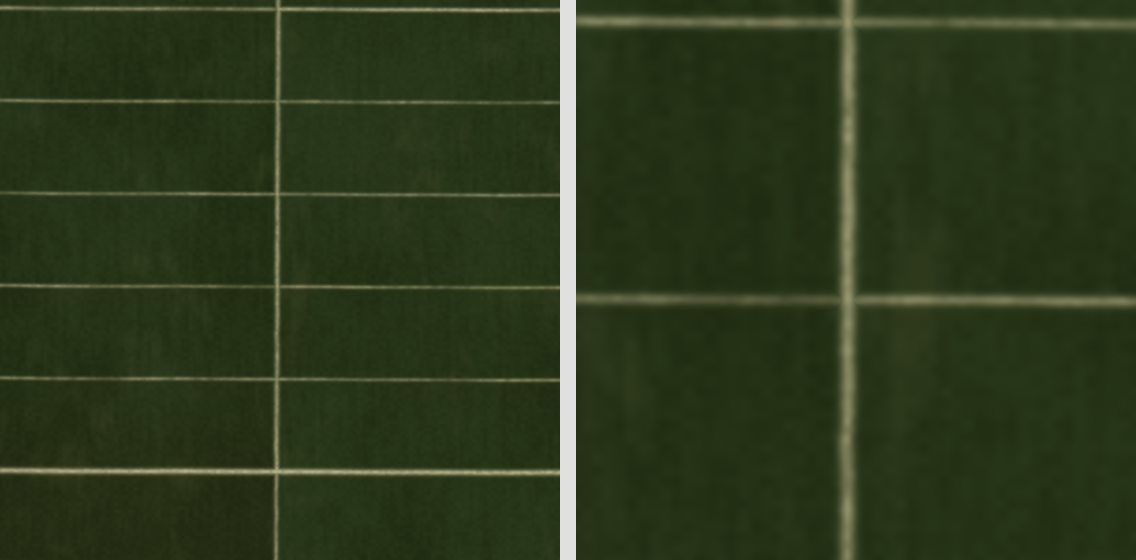
Left: the whole. Right: its middle third, enlarged.
This pattern is drawn by a three.js fragment shader. Its source:

```glsl
// Dark green woven field ruled with worn cream lines and one vertical divider.
varying vec2 vUv;

const float ROW_PITCH = 0.1652;
const float FIRST_ROW = 0.1575;
const float DIVIDER_X = 0.495;
const vec3 DARK_GREEN = vec3(0.122, 0.172, 0.066);
const vec3 LIGHT_GREEN = vec3(0.172, 0.232, 0.115);
const vec3 OLIVE = vec3(0.255, 0.275, 0.150);
const vec3 CREAM = vec3(0.70, 0.68, 0.52);

float hash(vec2 p) {
  return fract(sin(dot(p, vec2(127.1, 311.7))) * 43758.5453);
}

float noise(vec2 p) {
  vec2 i = floor(p);
  vec2 f = fract(p);
  f = f * f * (3.0 - 2.0 * f);
  float low = mix(hash(i), hash(i + vec2(1.0, 0.0)), f.x);
  float high = mix(hash(i + vec2(0.0, 1.0)), hash(i + vec2(1.0, 1.0)), f.x);
  return mix(low, high, f.y);
}

float fbm(vec2 p) {
  float sum = 0.0;
  float gain = 0.5;
  for (int i = 0; i < 4; i++) {
    sum += gain * noise(p);
    p = p * 2.03 + 17.3;
    gain *= 0.5;
  }
  return sum / 0.9375;
}

// Soft-edged stroke across a signed distance
float stroke(float d, float halfWidth) {
  float t = d / halfWidth;
  return exp(-t * t);
}

// Patchy paint cover along a line
float wear(float along, float seed) {
  float broad = noise(vec2(along * 11.0, seed * 7.3));
  float fine = noise(vec2(along * 85.0, seed * 5.7 + 40.0));
  return 0.6 * broad + 0.4 * fine;
}

// Mottled cloth with a fine upright weave
vec3 cloth(vec2 uv, float side) {
  float clouds = fbm(uv * vec2(7.0, 6.0) + side * 13.0);
  float weave = noise(uv * vec2(120.0, 24.0));
  float grain = noise(uv * 150.0 + 60.0);
  float tone = 0.40 + 0.9 * (clouds - 0.5) + 0.32 * (weave - 0.5) + 0.36 * (grain - 0.5);
  tone += 0.08 * side;
  vec3 color = mix(DARK_GREEN, LIGHT_GREEN, clamp(tone, 0.0, 1.2));
  float scuffs = smoothstep(0.58, 0.85, fbm(uv * vec2(17.0, 13.0) + 31.0));
  color = mix(color, OLIVE, 0.4 * scuffs * (0.4 + 0.6 * weave));
  float brown = (1.0 - side) * (1.0 - smoothstep(0.1, 0.45, uv.y));
  return color + brown * vec3(0.006, -0.012, -0.006);
}

// Ruled rows: the lowest is bold, the fifth above it is half bold
float rowLines(vec2 uv, float side) {
  float sag = 0.004 * (uv.x - 0.5) + 0.0012 * (noise(vec2(uv.x * 9.0, 3.0)) - 0.5);
  float position = (uv.y + sag - FIRST_ROW) / ROW_PITCH;
  float row = floor(position + 0.5);
  float d = (position - row) * ROW_PITCH;
  float bold = 1.0 - step(0.5, abs(row));
  float halfBold = 1.0 - step(0.5, abs(row - 5.0));
  float worn = wear(uv.x, row + 2.0);
  float cover = 0.20 + 0.50 * worn + halfBold * (0.04 + 0.16 * side);
  cover = mix(cover, 0.78 + 0.26 * worn, bold);
  float width = 0.0036 + 0.0018 * bold + 0.0005 * halfBold;
  return cover * stroke(d, width);
}

// Upright divider, fainter below the bold row
float dividerLine(vec2 uv, float center) {
  float wobble = 0.0012 * (noise(vec2(uv.y * 50.0, 8.0)) - 0.5);
  float above = smoothstep(FIRST_ROW - 0.01, FIRST_ROW + 0.01, uv.y);
  float cover = (0.46 + 0.40 * wear(uv.y, 11.0)) * mix(0.82, 1.0, above);
  return cover * stroke(uv.x - center + wobble, mix(0.0042, 0.0048, above));
}

void main() {
  float center = DIVIDER_X + 0.004 * (vUv.y - 0.5);
  float side = smoothstep(center - 0.002, center + 0.002, vUv.x);
  float rows = rowLines(vUv, side);
  float divider = dividerLine(vUv, center);

  // Paint shows the thread grain beneath it
  float paint = max(rows, divider) + 0.25 * min(rows, divider);
  paint *= 0.88 + 0.24 * noise(vUv * 190.0);
  vec3 color = mix(cloth(vUv, side), CREAM, clamp(paint, 0.0, 1.0));
  gl_FragColor = vec4(color, 1.0);
}
```
